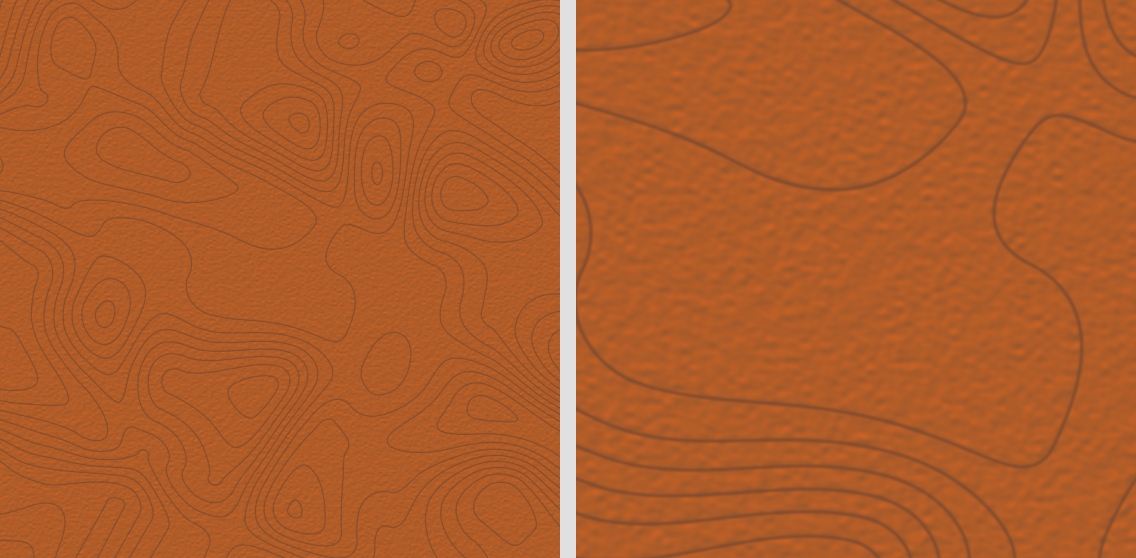
Left: the whole. Right: its middle third, enlarged.
This pattern is drawn by a WebGL 2 fragment shader. Its source:

```glsl
#version 300 es
precision highp float;

uniform vec2 u_resolution;
out vec4 fragColor;

#define TERRAIN_SCALE 6.5
#define TERRAIN_LEVELS 11.5
#define WARP_AMOUNT 0.6
#define LINE_WIDTH 0.0013
#define LINE_STRENGTH 0.72
#define GROOVE_RELIEF 0.8
#define GRAIN_SCALE 240.0
#define GRAIN_CONTRAST 3.4
#define SHADOW_COLOR vec3(0.654, 0.352, 0.163)
#define LIGHT_COLOR vec3(0.734, 0.372, 0.152)
#define INK_COLOR vec3(0.470, 0.285, 0.185)
#define LIGHT_DIR vec2(-0.4, 0.917)

float hash(vec2 p) {
    return fract(sin(dot(p, vec2(127.1, 311.7))) * 43758.5453);
}

float valueNoise(vec2 p) {
    vec2 cell = floor(p);
    vec2 f = fract(p);
    f = f * f * (3.0 - 2.0 * f);
    float low = mix(hash(cell), hash(cell + vec2(1, 0)), f.x);
    float high = mix(hash(cell + vec2(0, 1)), hash(cell + vec2(1, 1)), f.x);
    return mix(low, high, f.y);
}

mat2 rotation(float angle) {
    float c = cos(angle), s = sin(angle);
    return mat2(c, s, -s, c);
}

// Gently warped hills, measured in contour levels
float terrain(vec2 p) {
    vec2 q = rotation(0.45) * p * TERRAIN_SCALE + 17.0;
    vec2 warp = vec2(valueNoise(q * 0.8 + 5.2), valueNoise(q * 0.8 + 41.7)) - 0.5;
    return TERRAIN_LEVELS * valueNoise(q + WARP_AMOUNT * warp);
}

// Offset from the nearest contour line, in canvas units
vec2 contourOffset(vec2 p) {
    vec2 e = vec2(0.0008, 0.0);
    vec2 slope = vec2(terrain(p + e.xy) - terrain(p - e.xy),
                      terrain(p + e.yx) - terrain(p - e.yx)) / (2.0 * e.x);
    float toLevel = fract(terrain(p)) - 0.5;
    return toLevel * slope / max(dot(slope, slope), 0.01);
}

// Fine leather height, slightly stretched sideways
float grainHeight(vec2 q) {
    q *= vec2(0.75, 1.0);
    return 0.6 * valueNoise(q) + 0.4 * valueNoise(rotation(0.6) * q * 1.3 + 9.0);
}

float grainShade(vec2 p) {
    vec2 q = p * GRAIN_SCALE;
    vec2 stepToLight = 0.42 * LIGHT_DIR;
    return GRAIN_CONTRAST * (grainHeight(q - stepToLight) - grainHeight(q + stepToLight));
}

void main() {
    vec2 p = gl_FragCoord.xy / u_resolution.y;
    float width = max(LINE_WIDTH, 0.6 / u_resolution.y);

    // Groove profile with one lit wall
    vec2 offset = contourOffset(p) / width;
    float distSq = dot(offset, offset);
    float line = exp(-distSq);
    float relief = -GROOVE_RELIEF * dot(offset, LIGHT_DIR) * exp(-0.4 * distSq);

    // Embossed leather, then the dark contour
    float shade = grainShade(p) + relief;
    vec3 color = mix(SHADOW_COLOR, LIGHT_COLOR, 0.5 + 0.5 * shade);
    color = mix(color, INK_COLOR, LINE_STRENGTH * line);
    fragColor = vec4(color, 1.0);
}
```
